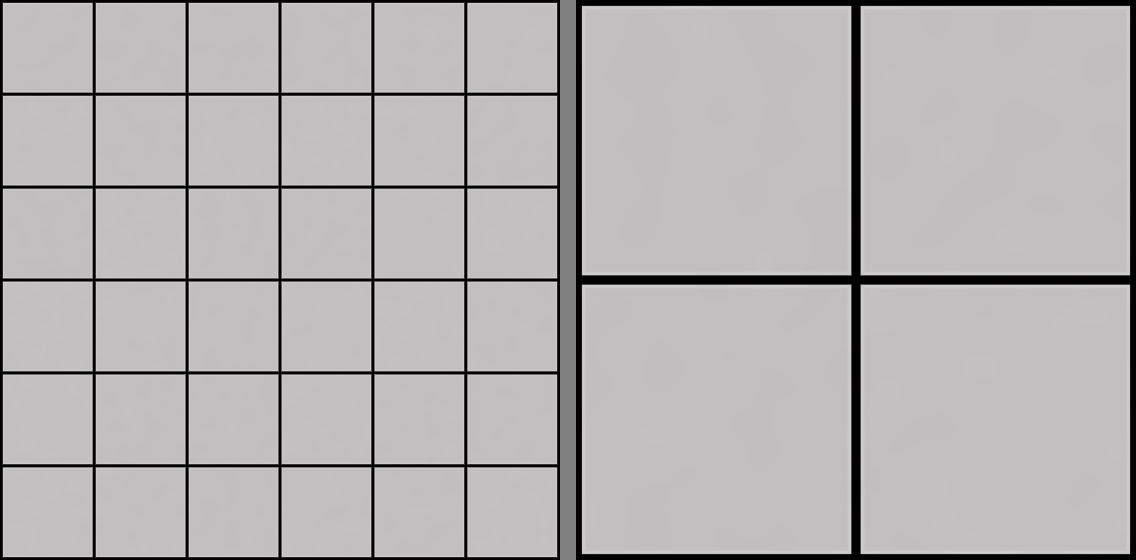
Left: the whole. Right: its middle third, enlarged.
Reproduce this pattern procedurally as a Shadertoy shader.

```glsl
const float TILES = 6.0;            // repeats across and down
const float PITCH = 0.1659;         // tile spacing, in canvas widths
const float LINE_WIDTH = 0.0055;
const float RIM_WIDTH = 0.0022;     // pale edge beside each line
const float RIM_GAIN = 0.045;
const float TILE_VARIATION = 0.004;
const float MOTTLE_SCALE = 28.0;
const float MOTTLE_GAIN = 0.008;
const vec3 TILE_COLOR = vec3(0.757, 0.749, 0.753);
const vec3 LINE_COLOR = vec3(0.004, 0.002, 0.006);

vec2 hash2(vec2 p) {
    vec3 q = fract(p.xyx * vec3(0.1031, 0.1030, 0.0973));
    q += dot(q, q.yzx + 33.33);
    return fract((q.xx + q.yz) * q.zy);
}

float cornerGradient(vec2 cell, vec2 offset) {
    return dot(hash2(cell) * 2.0 - 1.0, offset);
}

float gradientNoise(vec2 p) {
    vec2 i = floor(p);
    vec2 f = fract(p);
    vec2 u = f * f * f * (f * (f * 6.0 - 15.0) + 10.0);
    vec2 e = vec2(1.0, 0.0);
    float low = mix(cornerGradient(i, f), cornerGradient(i + e, f - e), u.x);
    float high = mix(cornerGradient(i + e.yx, f - e.yx),
                     cornerGradient(i + e.xx, f - e.xx), u.x);
    return mix(low, high, u.y);
}

void mainImage(out vec4 fragColor, in vec2 fragCoord) {
    float canvas = min(iResolution.x, iResolution.y);
    vec2 uv = (fragCoord - 0.5 * iResolution.xy) / canvas + 0.5;
    float pixel = 1.0 / canvas;

    // Grid centred on the canvas, with its outer lines at the borders
    vec2 grid = (uv - 0.5) / PITCH + 0.5 * TILES;
    vec2 tile = floor(grid);
    vec2 toLine = (0.5 - abs(fract(grid) - 0.5)) * PITCH;
    float edge = min(toLine.x, toLine.y) - 0.5 * LINE_WIDTH;

    // Tile surface: slight tone shifts and faint mottling
    vec3 color = TILE_COLOR;
    color += TILE_VARIATION * (hash2(tile + 17.0).x - 0.5);
    color += MOTTLE_GAIN * gradientNoise(uv * MOTTLE_SCALE);

    // Pale rim and dark line
    float rim = 1.0 - smoothstep(0.5 * RIM_WIDTH, RIM_WIDTH + pixel, edge);
    color += RIM_GAIN * rim;
    float coverage = smoothstep(-0.75 * pixel, 0.75 * pixel, edge);
    fragColor = vec4(mix(LINE_COLOR, color, coverage), 1.0);
}
```
